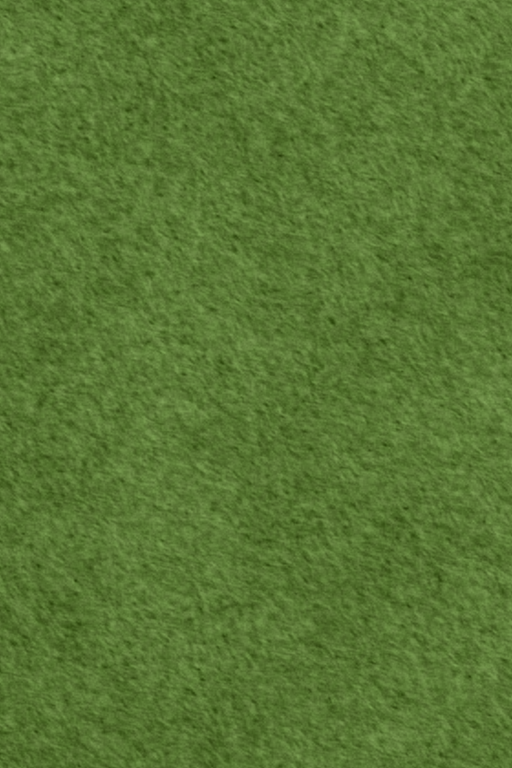
This texture is drawn by a Shadertoy shader. Its source:

```glsl
// Lengths are fractions of the canvas height
const vec3 FELT_GREEN = vec3(0.344, 0.460, 0.199);
const vec3 TONE_STEP = vec3(0.036, 0.040, 0.033);
const vec3 TINT_STEP = vec3(0.006, -0.004, 0.008);
const float NAP_ANGLE = -0.62;
const float NAP_SPREAD = 0.42;
const vec2 FIBRE_FREQ = vec2(115.0, 300.0);
const vec2 CLUMP_FREQ = vec2(36.0, 80.0);
const float GRAIN_FREQ = 420.0;
const float TINT_FREQ = 130.0;
const float BEND_FREQ = 24.0;
const float BEND_SIZE = 0.004;
const float PIT_FREQ = 50.0;
const float PIT_SHARE = 0.65;
const float PIT_DEPTH = 2.6;
const float CONTRAST = 1.15;

float hash(vec2 p) {
    vec3 q = fract(p.xyx * vec3(0.1031, 0.1030, 0.0973));
    q += dot(q, q.yzx + 33.33);
    return fract((q.x + q.y) * q.z);
}

// Smooth value noise from -1 to 1
float noise(vec2 p) {
    vec2 cell = floor(p);
    vec2 f = fract(p);
    f = f * f * (3.0 - 2.0 * f);
    float low = mix(hash(cell), hash(cell + vec2(1, 0)), f.x);
    float high = mix(hash(cell + vec2(0, 1)), hash(cell + vec2(1, 1)), f.x);
    return 2.0 * mix(low, high, f.y) - 1.0;
}

// Coordinates with x running along the given angle
vec2 along(vec2 p, float angle) {
    float c = cos(angle), s = sin(angle);
    return vec2(c * p.x + s * p.y, c * p.y - s * p.x);
}

// Scattered short dark gaps between the fibres
float pits(vec2 p) {
    vec2 grid = p * PIT_FREQ;
    vec2 home = floor(grid);
    float depth = 0.0;
    for (int y = -1; y <= 1; y++) {
        for (int x = -1; x <= 1; x++) {
            vec2 cell = home + vec2(x, y);
            float pick = hash(cell + 71.3);
            vec2 centre = cell + vec2(hash(cell + 13.7), hash(cell + 47.1));
            float turn = NAP_ANGLE + 1.2 * (hash(cell + 5.9) - 0.5);
            vec2 d = along(grid - centre, turn);
            vec2 size = vec2(0.20, 0.12) * mix(0.7, 1.3, hash(cell + 29.2));
            float strength = step(pick, PIT_SHARE) * mix(0.3, 1.0, pick / PIT_SHARE);
            depth = max(depth, strength * exp(-dot(d / size, d / size)));
        }
    }
    return depth;
}

void mainImage(out vec4 fragColor, in vec2 fragCoord) {
    vec2 uv = fragCoord / iResolution.y;

    // Bend the nap gently
    vec2 bend = vec2(noise(uv * BEND_FREQ), noise(uv * BEND_FREQ + 57.0));
    vec2 p = uv + BEND_SIZE * bend;

    // Soft wear over the cloth
    float tone = 0.45 * noise(uv * 4.5 + 8.0) + 0.32 * noise(uv * 11.0 + 31.0);

    // Clumps stretched along the nap
    vec2 nap = along(p, NAP_ANGLE);
    tone += 0.45 * noise(nap * CLUMP_FREQ + 90.0);
    tone += 0.5 * noise(nap * CLUMP_FREQ * 2.0 + 140.0);

    // Fine fibres crossing at slight angles
    for (int i = -1; i <= 1; i++) {
        float layer = float(i);
        vec2 fibre = along(p, NAP_ANGLE + layer * NAP_SPREAD);
        vec2 freq = FIBRE_FREQ * (1.0 + 0.15 * layer);
        tone += 0.95 * noise(fibre * freq + 211.0 + 37.0 * layer);
    }
    tone += 0.75 * noise(uv * GRAIN_FREQ);

    // Gaps, offset so the mean tone stays level
    tone += 0.17 - PIT_DEPTH * pits(p);

    // Slight tint differences between tufts
    float tint = noise(nap * TINT_FREQ + 300.0);

    vec3 felt = FELT_GREEN + TONE_STEP * CONTRAST * tone + TINT_STEP * tint;
    fragColor = vec4(felt, 1.0);
}
```
